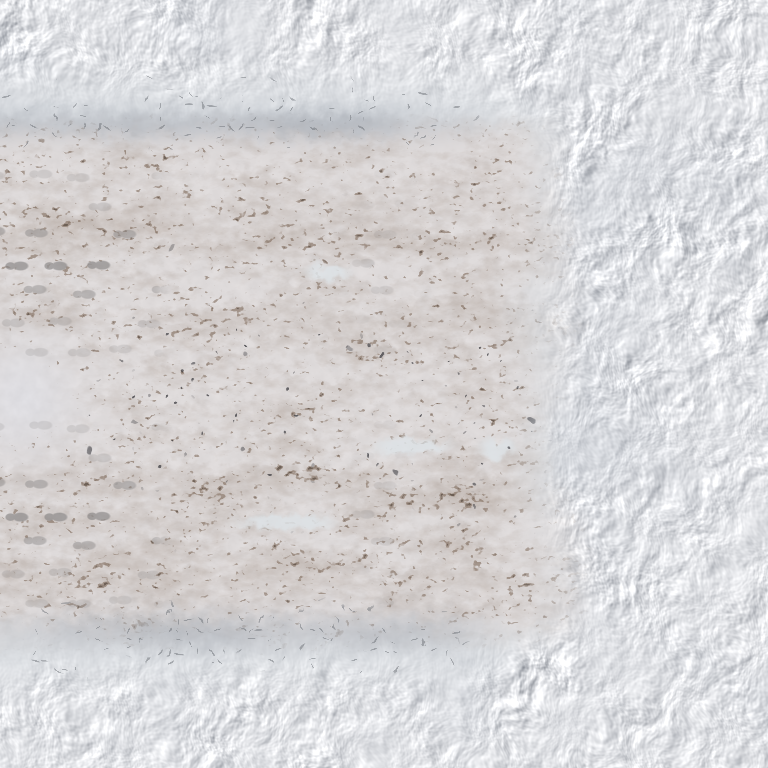
Reproduce this texture procedurally as a Shadertoy shader.

```glsl
const vec3 SNOW = vec3(0.882, 0.888, 0.902);
const vec3 SNOW_SHADE = vec3(0.80, 0.815, 0.84);
const vec3 SMOOTH_SNOW = vec3(0.862, 0.875, 0.89);
const vec3 PATH = vec3(0.87, 0.855, 0.855);
const vec3 CLEAN = vec3(0.87, 0.87, 0.89);
const vec3 DIRT = vec3(0.69, 0.64, 0.605);
const vec3 GRIT = vec3(0.50, 0.42, 0.36);
const vec3 STONE = vec3(0.20, 0.20, 0.22);
const vec3 BANK = vec3(0.65, 0.675, 0.71);
const vec3 PRINT = vec3(0.53, 0.52, 0.52);
const vec3 ICE = vec3(0.87, 0.89, 0.905);
const float TOP = 0.838, BOTTOM = 0.176, END = 0.715;
const float RELIEF = 0.62;
const vec2 LIGHT_STEP = vec2(-0.0022, 0.002);
const vec2 PRINT_CELL = vec2(0.056, 0.038);
const float PRINT_Y = 0.332, PRINT_REPEAT = 0.327;

vec2 hash2(vec2 p) {
    vec3 q = fract(p.xyx * vec3(0.1031, 0.1030, 0.0973));
    q += dot(q, q.yzx + 33.33);
    return fract((q.xx + q.yz) * q.zy);
}

float corner(vec2 i, vec2 f, vec2 o) {
    return dot(hash2(i + o) * 2.0 - 1.0, f - o);
}

float gradientNoise(vec2 p) {
    vec2 i = floor(p), f = fract(p), e = vec2(0, 1);
    vec2 u = f * f * f * (f * (f * 6.0 - 15.0) + 10.0);
    return mix(mix(corner(i, f, e.xx), corner(i, f, e.yx), u.x),
               mix(corner(i, f, e.xy), corner(i, f, e.yy), u.x), u.y);
}

float fbm(vec2 p) {
    float sum = 0.0, amp = 1.0;
    for (int i = 0; i < 4; i++) {
        sum += amp * gradientNoise(p);
        p = mat2(1.6, 1.2, -1.2, 1.6) * p + 17.3;
        amp *= 0.5;
    }
    return sum;
}

float blob(vec2 p, vec2 centre, vec2 size) {
    vec2 d = (p - centre) / size;
    return exp(-dot(d, d));
}

float bell(float x, float centre, float width) {
    return blob(vec2(x, 0), vec2(centre, 0), vec2(width, 1));
}

// Scattered ellipses, one per cell
float specks(vec2 p, float cells, float density, float radius, float stretch) {
    vec2 q = p * cells, id = floor(q) + stretch * 31.0;
    vec2 look = hash2(id + 71.7);
    float a = look.x * 6.28, c = cos(a), s = sin(a);
    vec2 d = mat2(c, -s, s, c) * (fract(q) - 0.5 - (hash2(id) - 0.5) * 0.5);
    float size = radius * (0.4 + 0.6 * look.y);
    float soft = max(size * 0.3, 0.7 * cells / iResolution.y);
    float shape = 1.0 - smoothstep(size - soft, size + soft, length(d * vec2(1, stretch)));
    return shape * smoothstep(0.0, 0.06, density - hash2(id + 13.1).x);
}

// Staggered shoe prints, each a sole and a heel
float footprints(vec2 p) {
    vec2 q = (p - vec2(0.022, PRINT_Y)) / PRINT_CELL;
    float row = floor(q.y + 0.5);
    q.x += 0.5 * mod(row, 2.0);
    vec2 id = vec2(floor(q.x + 0.5), row), r = hash2(id + 5.0);
    vec2 d = (q - id - (r - 0.5) * vec2(0.2, 0.3)) * PRINT_CELL;
    float sole = length((d - vec2(0.004, 0)) / vec2(0.011, 0.0062));
    float heel = length((d + vec2(0.009, 0)) / vec2(0.007, 0.0052));
    float shape = 1.0 - smoothstep(0.75, 1.1, min(sole, heel));
    return shape * step(r.y, 0.75) * mix(0.3, 1.0, bell(row, 0.0, 1.3));
}

// Lumpy snow lit from the upper left
vec3 snowField(vec2 uv, float broad) {
    vec2 warp = vec2(gradientNoise(uv * 19.0), gradientNoise(uv * 19.0 + 40.0));
    mat2 grain = mat2(33, -12, 12, 27);
    vec2 p = grain * (uv + 0.016 * warp);
    float slope = fbm(p) - fbm(p + grain * LIGHT_STEP);
    slope *= 1.0 + 1.2 * gradientNoise(uv * 11.0 + 7.0);
    float away = max(max(uv.y - TOP, BOTTOM - uv.y), uv.x - END);
    float rough = mix(0.2, 1.0, smoothstep(0.01, 0.1, away + 0.06 * smoothstep(0.6, 0.75, uv.x)));
    float hollow = 0.4 * smoothstep(-0.1, 0.7, broad) + 0.3 * blob(uv, vec2(0.78, 0.55), vec2(0.09, 0.4));
    vec3 color = mix(SMOOTH_SNOW, mix(SNOW, SNOW_SHADE, hollow), rough);
    return color + RELIEF * rough * slope * vec3(1.03, 1, 0.95);
}

// Trodden path: streaks, grit, ice, prints, stones
vec3 pathField(vec2 uv, vec2 ragged, float broad, float fine) {
    float streak = fbm(ragged * vec2(9, 36));
    float bands = bell(uv.y, 0.7, 0.035) + bell(uv.y, 0.575, 0.022)
                + bell(uv.y, 0.365, 0.035) + 0.8 * bell(uv.y, 0.255, 0.04);
    float clean = blob(uv, vec2(0.03, 0.48), vec2(0.07, 0.075));
    float mottle = fbm(uv * vec2(48, 85));
    float stain = (0.1 + 0.17 * bands + 0.38 * streak + 0.2 * broad + 0.3 * mottle) * (1.0 - clean);
    vec3 color = mix(PATH, DIRT, clamp(stain, 0.0, 0.75));
    color = mix(color, CLEAN, 0.8 * clean) + 0.03 * fine;
    float grain = gradientNoise(uv * vec2(85, 145) + fine) + 0.6 * gradientNoise(uv * vec2(180, 240));
    grain += 0.3 * gradientNoise(uv * vec2(13, 27)) + 0.2 * streak + 0.08 * bands - 0.4 * clean;
    color = mix(color, GRIT, 0.6 * smoothstep(0.3, 0.56, grain));
    color = mix(color, GRIT * 0.6, 0.6 * smoothstep(0.62, 0.78, grain));
    float ice = blob(ragged, vec2(0.428, 0.645), vec2(0.03, 0.012))
              + blob(ragged, vec2(0.535, 0.418), vec2(0.055, 0.013))
              + blob(ragged, vec2(0.65, 0.415), vec2(0.025, 0.015))
              + blob(ragged, vec2(0.372, 0.32), vec2(0.065, 0.011));
    color = mix(color, ICE, 0.85 * smoothstep(0.15, 0.8, ice));
    float y = uv.y - PRINT_REPEAT * step(0.53, uv.y);
    float walked = 1.0 - smoothstep(0.19, 0.23, uv.x) + 0.4 * bell(uv.x, 0.495, 0.04);
    walked *= 1.0 - smoothstep(0.12, 0.15, abs(y - PRINT_Y));
    color = mix(color, PRINT, 0.65 * walked * footprints(vec2(uv.x, y)));
    vec2 chip = uv + 0.004 * vec2(fine, gradientNoise(uv * 130.0));
    float stony = bell(uv.y, 0.47, 0.14) * smoothstep(0.05, 0.2, uv.x);
    color = mix(color, STONE, 0.7 * specks(chip, 90.0, 0.1 * stony, 0.24, 1.5));
    return mix(color, STONE, 0.9 * specks(chip, 30.0, 0.02 + 0.04 * stony, 0.18, 1.6));
}

void mainImage(out vec4 fragColor, in vec2 fragCoord) {
    vec2 uv = fragCoord / iResolution.xy;
    float broad = fbm(uv * 6.0), fine = fbm(uv * 55.0);
    vec2 rag = uv + 0.012 * vec2(broad, fine);
    float path = 1.0 - smoothstep(END - 0.07, END + 0.05, rag.x + 0.04 * broad);
    path *= smoothstep(BOTTOM - 0.035, BOTTOM + 0.03, rag.y);
    path *= 1.0 - smoothstep(TOP - 0.02, TOP + 0.02, rag.y);
    vec3 color = mix(snowField(uv, broad), pathField(uv, rag, broad, fine), path);
    // Shaded banks with twigs
    float fade = 1.0 - smoothstep(0.5, 0.7, uv.x);
    float lower = bell(rag.y, BOTTOM, 0.026) * mix(0.4, 0.85, smoothstep(0.02, 0.15, uv.x));
    float bank = fade * (bell(rag.y, TOP, 0.022) + lower) * (0.7 + 0.5 * broad);
    color = mix(color, BANK, 0.75 * clamp(bank, 0.0, 1.0));
    float litter = fade * (bell(uv.y, TOP + 0.015, 0.035) + bell(uv.y, BOTTOM - 0.01, 0.035));
    float twigs = specks(uv + 0.008 * vec2(fine, broad), 75.0, 0.4 * litter, 0.45, 5.0);
    fragColor = vec4(clamp(mix(color, BANK * 0.65, 0.5 * twigs), 0.0, 1.0), 1);
}
```
